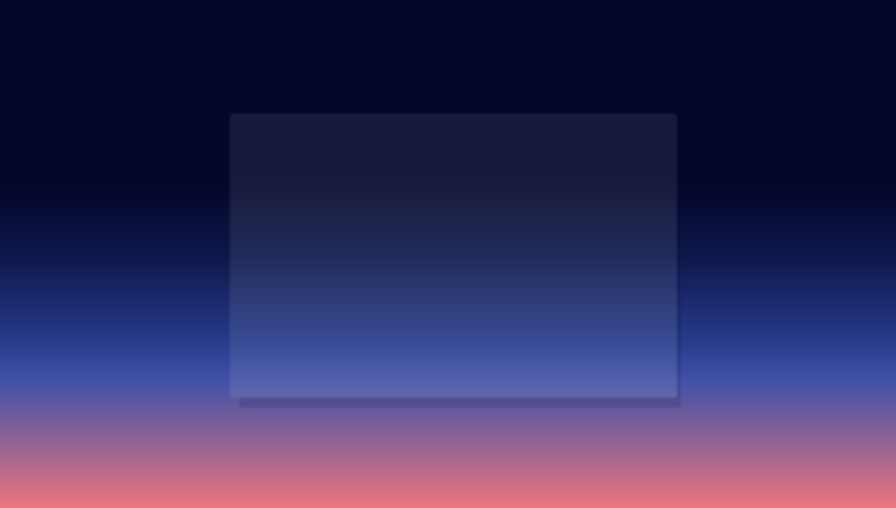
Write a Shadertoy shader that draws this background.

```glsl
#define PANEL_MIN vec2(0.2565, 0.2170)
#define PANEL_MAX vec2(0.7555, 0.7765)
#define SHADOW_MIN vec2(0.2670, 0.1970)
#define SHADOW_MAX vec2(0.7600, 0.7600)
#define CORNER 0.008
#define EDGE_BLUR 0.0045
#define PANEL_TINT 0.085
#define SHADOW_TINT 0.13

const vec3 NIGHT = vec3(0.012, 0.020, 0.160);
const vec3 INDIGO = vec3(0.050, 0.090, 0.285);
const vec3 BLUE = vec3(0.145, 0.225, 0.535);
const vec3 VIOLET = vec3(0.255, 0.320, 0.655);
const vec3 CORAL = vec3(0.920, 0.460, 0.490);

float ramp(float from, float to, float x) {
    return clamp((x - from) / (to - from), 0.0, 1.0);
}

// Dusk sky, from the coral horizon up to the night
vec3 sky(float height) {
    vec3 color = mix(CORAL, VIOLET, ramp(0.0, 0.25, height));
    color = mix(color, BLUE, ramp(0.25, 0.334, height));
    color = mix(color, INDIGO, ramp(0.334, 0.50, height));
    return mix(color, NIGHT, ramp(0.50, 0.645, height));
}

float roundedBox(vec2 p, vec2 halfSize, float radius) {
    vec2 q = abs(p) - halfSize + radius;
    return length(max(q, 0.0)) + min(max(q.x, q.y), 0.0) - radius;
}

// Soft coverage of a box given by its corners as fractions of the canvas
float boxMask(vec2 uv, vec2 lower, vec2 upper) {
    vec2 scale = vec2(iResolution.x / iResolution.y, 1.0);
    vec2 center = 0.5 * (lower + upper);
    float d = roundedBox((uv - center) * scale, 0.5 * (upper - lower) * scale, CORNER);
    return 1.0 - smoothstep(-EDGE_BLUR, EDGE_BLUR, d);
}

void mainImage(out vec4 fragColor, in vec2 fragCoord) {
    vec2 uv = fragCoord / iResolution.xy;
    vec3 color = sky(uv.y);

    // Offset shadow, hidden beneath the panel
    float panel = boxMask(uv, PANEL_MIN, PANEL_MAX);
    float shadow = boxMask(uv, SHADOW_MIN, SHADOW_MAX) * (1.0 - panel);
    color = mix(color, NIGHT, SHADOW_TINT * shadow);

    // Translucent pale panel
    color = mix(color, vec3(1.0), PANEL_TINT * panel);

    fragColor = vec4(color, 1.0);
}
```
